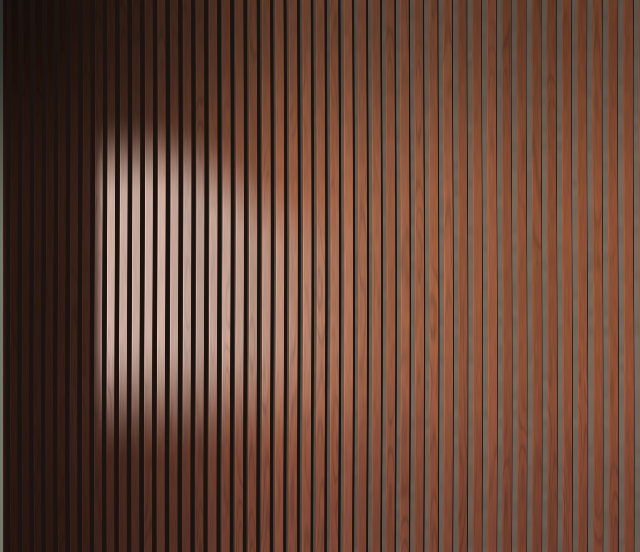
Give the GLSL for this texture, as a WebGL 2 fragment shader.

```glsl
#version 300 es
precision highp float;

uniform vec2 u_resolution;
out vec4 fragColor;

// Slat layout: gap n sits at FIRST_GAP + PITCH * n + PITCH_GROWTH * n * n
const float FIRST_GAP = 0.0130;
const float PITCH = 0.01828;
const float PITCH_GROWTH = 0.0000664;
const float GAP_HALF = 0.19;
const float FACE_MAX = 0.34;
const float WOBBLE = 0.0008;

// Colours
const vec3 WOOD_SHADE = vec3(0.17, 0.095, 0.070);
const vec3 WOOD_LIT = vec3(0.63, 0.385, 0.270);
const vec3 WOOD_FAR = vec3(0.54, 0.310, 0.205);
const vec3 WOOD_RED = vec3(0.56, 0.300, 0.235);
const vec3 SHEEN = vec3(0.80, 0.685, 0.635);
const vec3 GAP_DARK = vec3(0.105, 0.075, 0.062);
const vec3 SIDE_FACE = vec3(0.455, 0.405, 0.360);
const vec3 WALL = vec3(0.46, 0.47, 0.42);

// Surface variation
const float SLAT_VARIATION = 0.13;
const float GRAIN_STRENGTH = 0.13;
const float FIBRE_STRENGTH = 0.10;

float hash(vec2 p) {
    return fract(sin(dot(p, vec2(127.1, 311.7))) * 43758.5453);
}

float noise(vec2 p) {
    vec2 cell = floor(p);
    vec2 t = fract(p);
    t = t * t * (3.0 - 2.0 * t);
    float low = mix(hash(cell), hash(cell + vec2(1.0, 0.0)), t.x);
    float high = mix(hash(cell + vec2(0.0, 1.0)), hash(cell + vec2(1.0)), t.x);
    return mix(low, high, t.y);
}

// Soft step through edge, one pixel wide
float softEdge(float edge, float v, float px) {
    return smoothstep(edge - 0.5 * px, edge + 0.5 * px, v);
}

// Inverse of the layout formula: position across the wall in slats
float slatCoord(float x) {
    float root = sqrt(PITCH * PITCH + 4.0 * PITCH_GROWTH * (x - FIRST_GAP));
    return (root - PITCH) / (2.0 * PITCH_GROWTH);
}

// Long arched growth rings plus fine vertical fibres
float woodGrain(vec2 local, float id) {
    float seed = hash(vec2(id, 3.0)) * 40.0;
    float warp = noise(vec2(local.x * 1.8 + seed, local.y * 7.0 + seed));
    float arch = (local.x - 0.5) * (local.x - 0.5) * 5.0;
    float rings = 0.5 + 0.5 * sin(6.2832 * (arch + warp * 3.0 + local.y * 5.0));
    float patches = smoothstep(0.3, 0.8, noise(vec2(seed, local.y * 5.0 + seed)));
    float fibre = noise(vec2(local.x * 11.0 + seed * 3.0, local.y * 38.0)) - 0.5;
    return GRAIN_STRENGTH * patches * (0.3 - pow(rings, 4.0)) + FIBRE_STRENGTH * fibre;
}

// Window reflection: sharp on the left, fading to the right
float windowSheen(vec2 p) {
    float across = smoothstep(0.142, 0.168, p.x) * (1.0 - smoothstep(0.27, 0.63, p.x));
    float top = 0.80 - 0.12 * smoothstep(0.25, 0.5, p.x);
    float upright = smoothstep(0.16, 0.40, p.y) * (1.0 - smoothstep(top - 0.17, top, p.y));
    return across * upright;
}

// Wood tone under the room light
vec3 litWood(vec2 p) {
    vec3 tone = mix(WOOD_SHADE, WOOD_LIT, smoothstep(0.02, 0.52, p.x));
    tone = mix(tone, WOOD_FAR, smoothstep(0.55, 0.9, p.x));
    tone = mix(tone, WOOD_RED * (0.35 + 0.6 * smoothstep(0.0, 0.5, p.x)),
               0.6 * (1.0 - smoothstep(0.05, 0.45, p.y)));
    float topShade = smoothstep(0.58, 1.02, p.y) * mix(0.48, 0.25, p.x);
    float lowShade = (1.0 - smoothstep(0.0, 0.35, p.y)) * 0.16;
    return tone * (1.0 - topShade - lowShade);
}

void main() {
    vec2 uv = gl_FragCoord.xy / u_resolution;
    float bend = WOBBLE * sin(uv.y * 5.0 + uv.x * 4.0);
    float n = slatCoord(uv.x + bend);
    float px = fwidth(n);
    float id = floor(n);
    float gapId = floor(n + 0.5);
    float fromGap = n - gapId;

    // Slat front with per-board tone, grain and reflection
    vec3 wood = litWood(uv);
    float sheen = windowSheen(uv);
    float boardTone = 1.0 + SLAT_VARIATION * (hash(vec2(id, 7.0)) - 0.5);
    float grain = woodGrain(vec2(fract(n), uv.y), id);
    wood = mix(wood, SHEEN, 0.93 * sheen) * boardTone * (1.0 + grain * (1.0 - 0.5 * sheen));
    float rim = 1.0 - smoothstep(0.0, 0.09, abs(fromGap - GAP_HALF - 0.03));
    wood *= 1.0 + 0.14 * rim;

    // Gap: dark backing on the left, grey side of the next slat on the right
    float faceWidth = FACE_MAX * smoothstep(0.12, 0.82, uv.x);
    float face = softEdge(GAP_HALF - faceWidth, fromGap, px);
    float faceLight = mix(0.35, 1.0, smoothstep(0.15, 0.7, uv.x));
    faceLight *= 1.0 - 0.22 * smoothstep(0.6, 1.0, uv.y) - 0.12 * (1.0 - smoothstep(0.0, 0.3, uv.y));
    float speckle = 0.96 + 0.08 * noise(vec2(gapId * 9.0, uv.y * 60.0));
    vec3 gap = mix(GAP_DARK, SIDE_FACE * faceLight * speckle, face);

    float inGap = 1.0 - softEdge(GAP_HALF, abs(fromGap), px);
    vec3 color = mix(wood, gap, inGap);

    // Strip of wall beyond the first slat
    float wallEdge = 1.0 - softEdge(0.005, uv.x, 1.0 / u_resolution.x);
    color = mix(color, WALL * (1.0 - 0.6 * smoothstep(0.5, 1.0, uv.y)), wallEdge);

    fragColor = vec4(color, 1.0);
}
```
